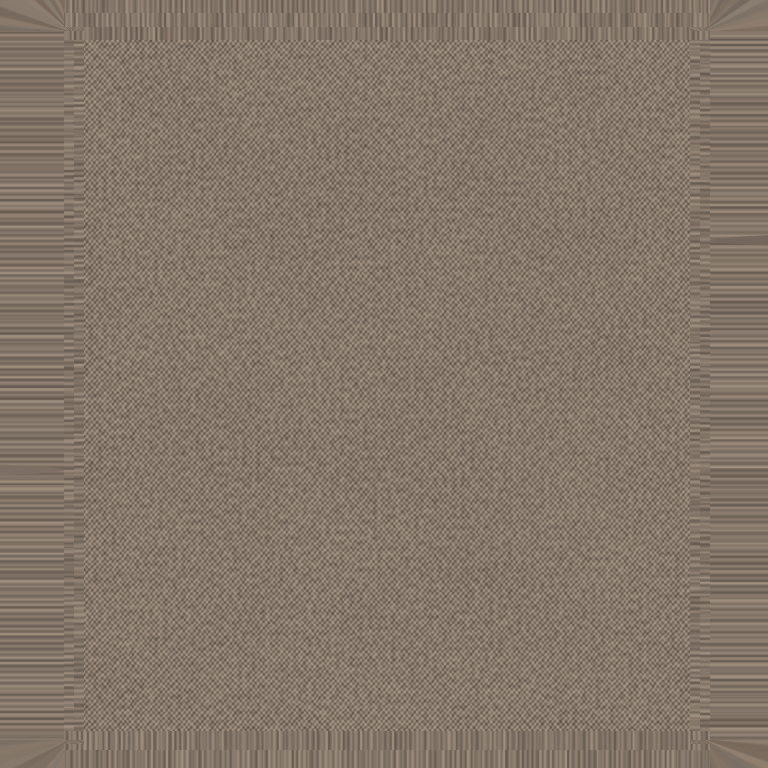
Give the GLSL for this texture, as a three.js fragment shader.

```glsl
// Taupe woven cloth: a fine staggered dot weave with a slight diagonal lean and
// uneven threads, framed by bands of stretched thread streaks and fanned corners.
// The weave sums two diagonal waves; streaks and fans are hashed 1D steps.

varying vec2 vUv;

const vec3 DARK = vec3(0.395, 0.352, 0.312);
const vec3 LIGHT = vec3(0.590, 0.530, 0.470);
const vec3 TINT = vec3(0.020, -0.003, -0.014);   // warm to green drift

const vec2 REPEATS = vec2(150.0, 132.0);   // weave repeats per canvas side
const float WEAVE_CONTRAST = 0.60;
const float LEAN = 0.56;                // share of the rising diagonal
const float WOBBLE = 0.22;              // thread displacement in repeats
const float GRAIN = 0.60;
const float MOTTLE = 0.13;
const float MEAN_TONE = 0.66;

const vec2 CLOTH_LOW = vec2(0.110, 0.048);
const vec2 CLOTH_HIGH = vec2(0.898, 0.948);
const float SIDE_BAND = 0.0135;         // width of each narrow side band
const float TOP_BAND = 0.0174;
const float BOTTOM_BAND = 0.0245;
const float STREAK_WAVE = 0.26;         // regular thread alternation
const float STREAK_NOISE = 0.66;        // random thread tone
const float FAN_WEDGES = 9.0;
const float TAU = 6.2831853;

float hash(vec2 p) {
  vec3 q = fract(vec3(p.xyx) * 0.1031);
  q += dot(q, q.yzx + 33.33);
  return fract((q.x + q.y) * q.z);
}

vec2 gradient(vec2 cell) {
  float a = TAU * hash(cell);
  return vec2(cos(a), sin(a));
}

// Gradient noise, roughly -0.7 to 0.7
float noise(vec2 p) {
  vec2 i = floor(p), f = fract(p);
  vec2 u = f * f * f * (f * (f * 6.0 - 15.0) + 10.0);
  vec2 e = vec2(1.0, 0.0);
  float a = dot(gradient(i), f);
  float b = dot(gradient(i + e.xy), f - e.xy);
  float c = dot(gradient(i + e.yx), f - e.yx);
  float d = dot(gradient(i + e.xx), f - e.xx);
  return mix(mix(a, b, u.x), mix(c, d, u.x), u.y);
}

float mottle(vec2 p) {
  return 0.5 * noise(p * 6.0) + 0.4 * noise(p * 14.0 + 7.0) + 0.6 * noise(p * 38.0 + 3.0);
}

// Random steps along a line, with softened joints
float steps(float x, float seed) {
  float i = floor(x);
  float blend = smoothstep(0.5, 1.0, fract(x));
  return mix(hash(vec2(i, seed)), hash(vec2(i + 1.0, seed)), blend);
}

// Thread ends drawn out into lines: two random steps per weave repeat
float streaks(float x, float repeats, float seed) {
  float turn = x * repeats + 0.25 * steps(x * 40.0, seed + 9.0);
  float wave = cos(TAU * turn + seed);
  float fine = steps(x * repeats * 2.4, seed) - 0.5;
  return MEAN_TONE - 0.06 + STREAK_WAVE * wave + STREAK_NOISE * fine;
}

float weave(vec2 p) {
  vec2 wander = vec2(noise(p * 75.0), noise(p * 75.0 + 19.0));
  vec2 q = p * REPEATS + WOBBLE * wander;
  float rising = cos(TAU * (q.x - q.y));
  float falling = cos(TAU * (q.x + q.y));
  float dots = mix(falling, rising, LEAN);
  float grain = noise(p * REPEATS * 1.1 + 5.0);
  return MEAN_TONE + WEAVE_CONTRAST * dots + GRAIN * grain + MOTTLE * mottle(p);
}

// Flat sliver that widens toward the outer edge of a side
float sliver(vec2 p, bool left, float reach) {
  float t = clamp((reach - 2.0 * SIDE_BAND) / 0.08, 0.0, 1.0);
  float center = left ? 0.388 : 0.687;
  float halfWidth = 0.007 * sqrt(t);
  return 1.0 - smoothstep(-0.001, 0.001, abs(p.y - center) - halfWidth);
}

void main() {
  vec2 p = vUv;
  vec2 reach = max(CLOTH_LOW - p, p - CLOTH_HIGH);   // positive in the frame
  bool left = p.x < 0.5;
  bool top = p.y > 0.5;
  float side = (left ? 11.0 : 23.0) + (top ? 40.0 : 80.0);
  bool outerSide = reach.x > 2.0 * SIDE_BAND;
  float tone, tint = 0.0;

  if (reach.x > 0.0 && reach.y > 0.012 && (outerSide || reach.y < TOP_BAND)) {
    // Corner fan
    vec2 ray = reach - vec2(0.017, 0.010);
    float angle = atan(ray.y, ray.x) / (0.25 * TAU);
    tone = 0.58 + 0.50 * (steps(angle * FAN_WEDGES * 1.4, side) - 0.5);
    tint = steps(angle * FAN_WEDGES, side + 3.0) - 0.4;
  } else if (reach.y > 0.0 && !outerSide) {
    // Top and bottom bands
    float band = min(floor(reach.y / (top ? TOP_BAND : BOTTOM_BAND)), top ? 2.0 : 1.0);
    tone = streaks(p.x, REPEATS.x, band * 7.0 + (top ? 131.0 : 171.0));
  } else if (reach.x > 0.0) {
    // Side bands: two narrow, one wide
    float band = min(floor(reach.x / SIDE_BAND), 2.0);
    tone = streaks(p.y, REPEATS.y, band * 7.0 + (left ? 211.0 : 251.0));
    tint = 0.4 * (steps(p.y * 60.0, left ? 301.0 : 331.0) - 0.5);
    if (outerSide) tone = mix(tone, left ? 0.48 : 0.32, sliver(p, left, reach.x));
  } else {
    tone = weave(p);
  }

  vec3 color = mix(DARK, LIGHT, clamp(tone, -0.3, 1.25)) + TINT * tint;
  gl_FragColor = vec4(color, 1.0);
}
```
